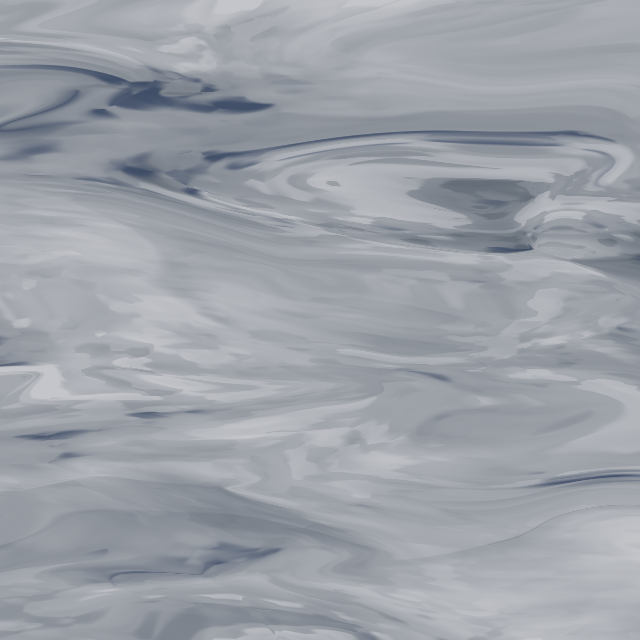
A Shadertoy shader for this texture:

```glsl
// Grey-blue streaked marble: long, slightly tilted bands with pale flakes,
// thin-edged lens plates and sparse navy flecks. All of it is built from
// smooth cellular noise, stretched sideways and bent by layered sines.

#define NAVY    vec3(0.21, 0.27, 0.38)
#define SLATE   vec3(0.44, 0.47, 0.51)
#define PALE    vec3(0.72, 0.73, 0.75)
#define STRETCH vec2(1.5, 6.5)
#define TILT    0.07
#define BEND    0.35
#define BASE    0.62
#define BAND_GAIN  0.42
#define FLAKE_GAIN 0.42
#define PLATE_GAIN 0.13
#define VEIN_GAIN  0.26
#define FLECK_GAIN 0.85

// Random point (xy) and value (z) of a cell
vec3 hash3(vec2 cell) {
    vec3 h = fract(cell.xyx * vec3(0.1031, 0.1030, 0.0973));
    h += dot(h, h.yxz + 33.33);
    return fract((h.xxy + h.yzz) * h.zyx);
}

// Cellular noise: jittered points blend their values, from -1 to 1
float cellNoise(vec2 p) {
    vec2 cell = floor(p), f = p - cell;
    float sum = 0.0, total = 0.0001;
    for (int y = -1; y <= 1; y++) {
        for (int x = -1; x <= 1; x++) {
            vec2 offset = vec2(x, y);
            vec3 h = hash3(cell + offset);
            vec2 d = offset + h.xy - f;
            float weight = max(1.0 - dot(d, d), 0.0);
            weight *= weight * weight;
            sum += weight * (2.0 * h.z - 1.0);
            total += weight;
        }
    }
    return sum / total;
}

// Octaves of cellular noise, each sheared a little against the last
float layered(vec2 p, int octaves) {
    float sum = 0.0, gain = 1.0;
    for (int i = 0; i < octaves; i++) {
        sum += gain * cellNoise(p);
        p = vec2(2.0 * p.x, 2.1 * p.y + 0.25 * p.x) + 17.3;
        gain *= 0.58;
    }
    return sum;
}

// Gentle waves that bend the streaks
vec2 bend(vec2 p) {
    vec2 wave = vec2(0.0);
    float size = 1.0;
    for (int i = 0; i < 3; i++) {
        wave += size * sin(p.yx * vec2(1.1, 2.3) / size + vec2(1.7, 4.1) * float(i + 1));
        size *= 0.5;
    }
    return wave;
}

void mainImage(out vec4 fragColor, in vec2 fragCoord) {
    vec2 uv = fragCoord / iResolution.y;
    uv.y += TILT * uv.x;
    vec2 p = uv * STRETCH + 40.0;
    p += BEND * vec2(0.6, 0.5) * bend(p);
    p += BEND * vec2(cellNoise(p * 1.4 + 5.0), cellNoise(p * 1.7 + 61.0));

    // Broad bands with fine streaks
    float bands = layered(p, 5);
    float tone = BASE + BAND_GAIN * bands;

    // Lens plates: darker inside, with a thin vein along part of the rim
    float plate = cellNoise(p * vec2(1.1, 0.9) + 83.0) - 0.12 + 0.04 * bands;
    float inside = smoothstep(-0.02, 0.03, plate);
    float fade = 1.0 - smoothstep(0.1, 0.55, plate);
    float rim = 1.0 - smoothstep(0.0, 0.035, abs(plate));
    tone -= PLATE_GAIN * inside * fade;
    tone -= VEIN_GAIN * rim * smoothstep(-0.1, 0.4, cellNoise(p * 1.5 + 29.0));

    // Clusters of pale flakes with small dark gaps
    float cluster = smoothstep(-0.1, 0.4, cellNoise(p * vec2(0.9, 0.8) + 131.0));
    float flakes = layered(p * vec2(5.0, 4.6) + 11.0, 3);
    tone += FLAKE_GAIN * cluster * smoothstep(0.2, 0.65, flakes);
    tone -= 0.7 * FLAKE_GAIN * cluster * smoothstep(0.35, 0.8, -flakes);

    // Navy flecks gathered in the dark bands
    float fleck = layered(p * vec2(3.4, 3.0) + 211.0, 3);
    fleck = smoothstep(0.4, 1.0, fleck) * smoothstep(0.0, 0.5, -bands);

    vec3 color = mix(SLATE, PALE, clamp(tone, -0.15, 1.17));
    color = mix(color, NAVY, FLECK_GAIN * fleck);
    fragColor = vec4(color, 1.0);
}
```
